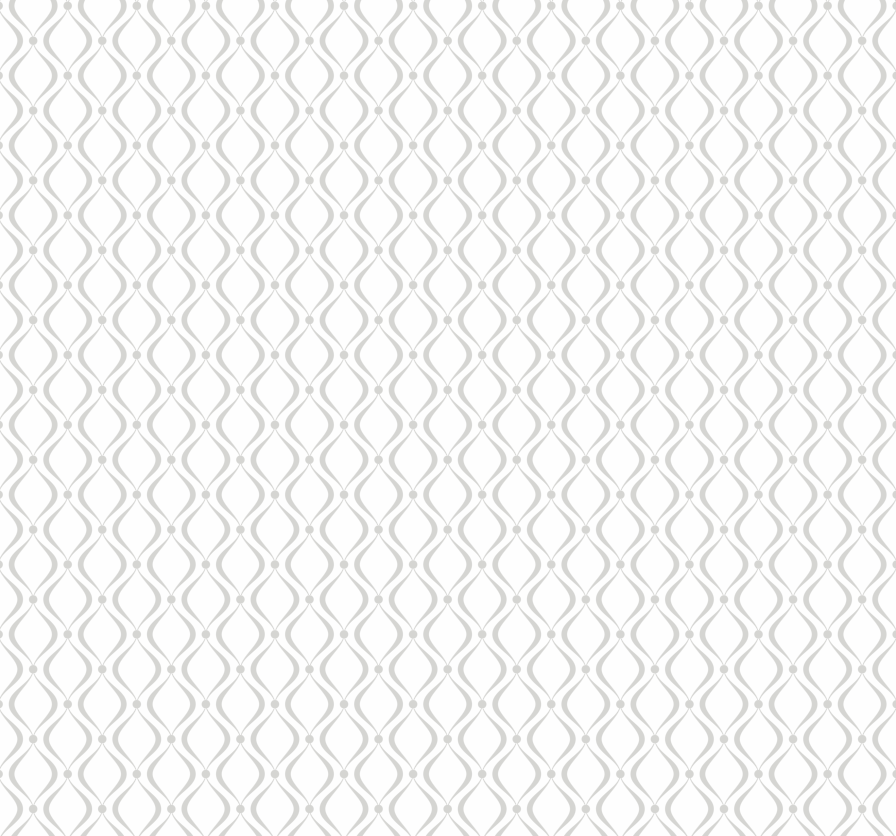
Give the GLSL for this pattern, as a Shadertoy shader.

```glsl
// Staggered ogee lattice: tapered grey wave strands joined by small dots on white.

const float PI = 3.14159265;
const vec2 REPEATS = vec2(12.97, 11.97);    // cells across and down
const vec2 FIRST_DOT = vec2(0.98, 0.083);   // in cells, from the upper left
const vec3 PAPER = vec3(0.995);
const vec3 INK = vec3(0.835, 0.835, 0.825);

// Distance to the pair of mirrored strands; t runs from -0.5 to 0.5 between dots.
float strands(float x, float t, float bulge, float thinHalf, float thickHalf) {
    float swell = 0.5 + 0.5 * cos(2.0 * PI * t);
    float centre = bulge * swell;
    float slope = bulge * PI * sin(2.0 * PI * t);
    float halfWidth = mix(thinHalf, thickHalf, pow(swell, 1.25));
    return abs(abs(x) - centre) / sqrt(1.0 + slope * slope) - halfWidth;
}

// One ogee per unit cell, with dots on the integer points.
float ogee(vec2 p, float dotRadius) {
    vec2 cell = vec2(fract(p.x + 0.5), fract(p.y)) - 0.5;
    float knot = length(vec2(cell.x, 0.5 - abs(cell.y))) - dotRadius;
    return min(knot, strands(cell.x, cell.y, 0.312, 0.005, 0.041));
}

// Coverage of a shape, softened over about one pixel.
float cover(float dist, float pixel) {
    return 1.0 - smoothstep(-0.75 * pixel, 0.75 * pixel, dist);
}

void mainImage(out vec4 fragColor, in vec2 fragCoord) {
    vec2 uv = fragCoord / iResolution.xy;
    vec2 p = vec2(uv.x, 1.0 - uv.y) * REPEATS - FIRST_DOT;
    float pixel = REPEATS.y / iResolution.y;

    // Two lattices, offset by half a cell
    float dist = min(ogee(p, 0.061), ogee(p + 0.5, 0.061));

    fragColor = vec4(mix(PAPER, INK, cover(dist, pixel)), 1.0);
}
```
